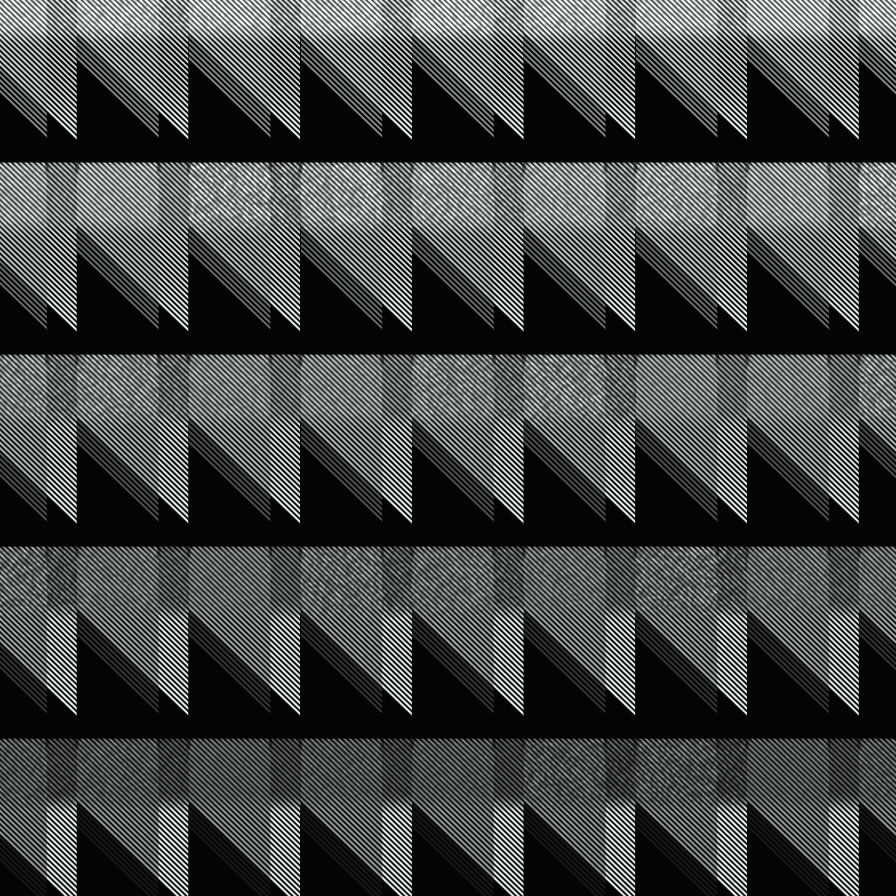
This pattern is drawn by a three.js fragment shader. Its source:

```glsl
// Rows of sawtooth panels hatched with fine diagonal lines, fading from pale at the top to dark below.
varying vec2 vUv;

const vec2 REPEATS = vec2(8.02, 4.666);  // cells across and down
const vec2 OFFSET = vec2(-0.69, 0.156);  // phase of the first cell
const float SHOULDER = 0.33;             // depth where the sawtooth starts
const float SLOPE = 0.56;                // drop of the sawtooth across a cell
const float BAND = 0.14;                 // depth of the shadow band
const float STRIP = 0.73;                // left edge of the bright strip
const float LINES = 20.0;                // hatch lines per cell width
const float SOFT_LINE = 0.38;            // softness of a hatch line, in half pitches
const float EDGE = 0.001;                // softness of outlines, in canvas units
const float GRAIN_SCALE = 330.0;
const float GRAIN = 0.30;
const vec3 BLACK = vec3(0.010, 0.018, 0.016);
const vec3 WHITE = vec3(0.96, 0.98, 0.985);

float hash(vec2 p) {
  vec3 q = fract(vec3(p.xyx) * 0.1031);
  q += dot(q, q.yzx + 33.33);
  return fract((q.x + q.y) * q.z);
}

float noise(vec2 p) {
  vec2 i = floor(p);
  vec2 f = fract(p);
  f = f * f * (3.0 - 2.0 * f);
  return mix(mix(hash(i), hash(i + vec2(1.0, 0.0)), f.x),
             mix(hash(i + vec2(0.0, 1.0)), hash(i + vec2(1.0, 1.0)), f.x), f.y);
}

// Soft stripe covering the given share of each period
float hatch(float phase, float coverage) {
  float wave = abs(fract(phase) - 0.5) * 2.0;
  return 1.0 - smoothstep(coverage - SOFT_LINE, coverage + SOFT_LINE, wave);
}

// 1 below the limit, 0 above it
float under(float limit, float value, float soft) {
  return 1.0 - smoothstep(limit - soft, limit + soft, value);
}

void main() {
  vec2 grid = vec2(vUv.x, 1.0 - vUv.y) * REPEATS + OFFSET;
  vec2 id = floor(grid);
  vec2 cell = grid - id;
  vec2 soft = EDGE * REPEATS;
  float fade = clamp(id.y / 4.0, 0.0, 1.0);

  // Outlines
  float saw = SHOULDER + SLOPE * cell.x;
  float phase = (cell.y - saw) * LINES / SLOPE;
  float panel = under(saw, cell.y, soft.y);
  float strip = 1.0 - under(STRIP, cell.x, soft.x);
  float band = under(saw + BAND, cell.y, soft.y) * (1.0 - panel) * (1.0 - strip);
  float lower = smoothstep(SHOULDER - 0.05, SHOULDER + 0.07, cell.y);

  // Panel: dense hatch above, clearer lines on the teeth
  float coverage = mix(mix(0.62, 0.45, fade), 0.49, lower);
  float ink = mix(mix(0.93, 0.50, fade), mix(0.86, 0.62, fade), lower);
  float gap = mix(mix(0.24, 0.10, fade), 0.05, lower);

  // Strip: dim at the top of dark rows, bright on the teeth
  float stripInk = mix(mix(0.86, 0.40, fade), 0.95, lower);
  float stripCoverage = mix(mix(0.56, 0.42, fade), mix(0.40, 0.52, fade), lower);
  stripCoverage += 0.14 * smoothstep(0.55, 0.85, cell.y) * (1.0 - fade);
  ink = mix(ink, stripInk, strip);
  coverage = mix(coverage, stripCoverage, strip);
  gap *= 1.0 - 0.4 * strip;

  // Toothed upper rim
  gap *= smoothstep(0.0, 0.03, cell.y);
  float light = mix(gap, ink, hatch(phase, coverage));

  // Grain, uneven from cell to cell
  float roughness = GRAIN * mix(0.25, 1.0, hash(id + 7.0)) * mix(0.75, 1.3, fade);
  float grain = noise(vUv * GRAIN_SCALE) - 0.5;
  light *= 1.0 + 2.0 * roughness * grain * (1.0 - 0.75 * lower);

  // Dark ticks where panels join
  float join = min(min(cell.x, 1.0 - cell.x), abs(cell.x - STRIP));
  light *= 1.0 - 0.5 * under(0.016, join, soft.x) * under(0.055, cell.y, 0.02);

  // Shadow band and clean outer edges
  float bandLight = hatch(phase, 0.46) * mix(0.58, 0.09, fade);
  float value = light * panel + bandLight * band;
  value *= smoothstep(0.0, soft.y, cell.y);
  value *= 1.0 - smoothstep(1.0 - soft.x, 1.0, cell.x) * lower;

  gl_FragColor = vec4(mix(BLACK, WHITE, clamp(value, 0.0, 1.0)), 1.0);
}
```
